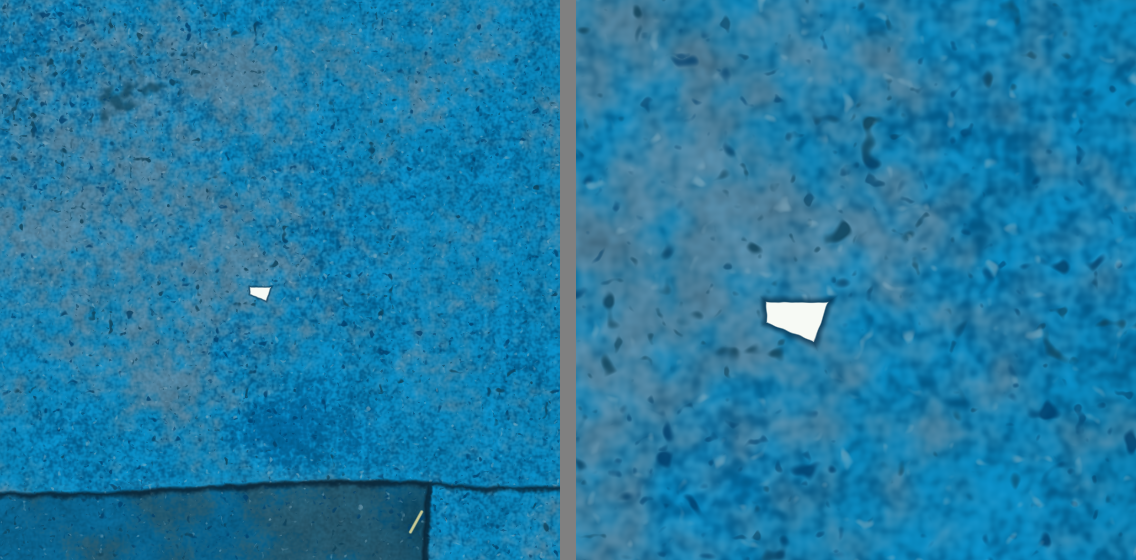
Left: the whole. Right: its middle third, enlarged.
Reproduce this texture procedurally as a WebGL 2 fragment shader.

```glsl
#version 300 es
precision highp float;
uniform vec2 u_resolution;
out vec4 fragColor;

#define BLUE vec3(0.035, 0.515, 0.72)
#define DEEP_BLUE vec3(0.01, 0.41, 0.62)
#define WORN_GREY vec3(0.345, 0.505, 0.60)
#define DARK_TEAL vec3(0.05, 0.25, 0.34)
#define NAVY vec3(0.0, 0.25, 0.43)
#define GAP_COLOUR vec3(0.03, 0.14, 0.21)
#define PALE vec3(0.55, 0.70, 0.77)
#define GRAIN_CONTRAST 0.16
#define SPECK_SCALE 58.0
#define SPECK_LEVEL 0.52
#define WEAR 0.88
#define JOINT_X 0.762

// Gradient noise, about -1 to 1
vec2 gradient(vec2 cell) {
    vec3 h = fract(cell.xyx * vec3(0.1031, 0.1030, 0.0973));
    h += dot(h, h.yzx + 33.33);
    float angle = 6.2832 * fract((h.x + h.y) * h.z);
    return vec2(cos(angle), sin(angle));
}
float noise(vec2 p) {
    vec2 i = floor(p), f = p - i, e = vec2(1.0, 0.0);
    vec2 u = f * f * f * (f * (f * 6.0 - 15.0) + 10.0);
    float low = mix(dot(gradient(i), f), dot(gradient(i + e), f - e), u.x);
    float high = mix(dot(gradient(i + e.yx), f - e.yx), dot(gradient(i + 1.0), f - 1.0), u.x);
    return 1.4 * mix(low, high, u.y);
}
float fbm(vec2 p) {
    float sum = 0.0, amplitude = 0.8;
    for (int i = 0; i < 3; i++) {
        sum += amplitude * noise(p);
        p = mat2(1.6, 1.2, -1.2, 1.6) * p + 7.3;
        amplitude *= 0.5;
    }
    return sum;
}

// Soft spot, line segment and four-sided chip
float blob(vec2 p, vec2 centre, vec2 radius) {
    vec2 d = (p - centre) / radius;
    return exp(-dot(d, d));
}
float segment(vec2 p, vec2 a, vec2 b) {
    vec2 ab = b - a;
    return length(p - a - ab * clamp(dot(p - a, ab) / dot(ab, ab), 0.0, 1.0));
}
float chipDistance(vec2 q) {
    float sides = max(-q.x - 0.016, dot(q, vec2(0.945, -0.33)) - 0.0155);
    return max(sides, max(q.y - 0.0105, dot(q, vec2(-0.39, -0.92)) - 0.0073));
}

void main() {
    vec2 p = gl_FragCoord.xy / u_resolution;
    float px = 1.0 / min(u_resolution.x, u_resolution.y);
    vec2 q = p + 0.003 * vec2(noise(p * 70.0), noise(p * 70.0 + 19.0));

    // Painted surface: broad tone and fine grain
    float patches = fbm(p * 4.0 + 3.0);
    float fine = noise(q * 95.0 + 5.0) + 0.8 * noise(p * 170.0);
    float grain = 0.4 * noise(q * 36.0) + 0.5 * fine;
    float shade = blob(p, vec2(0.41, 0.39), vec2(0.06, 0.08)) + blob(p, vec2(0.49, 0.23), vec2(0.12, 0.07));
    float corner = blob(p, vec2(0.10, 0.90), vec2(0.30, 0.20));
    float tone = 0.52 + 0.55 * grain + 0.3 * patches - 0.5 * shade - 0.2 * corner;
    vec3 colour = mix(DEEP_BLUE, BLUE, smoothstep(0.0, 0.6, tone));

    // Worn grey areas with mottled borders
    float worn = 0.6 * blob(p, vec2(0.12, 0.62), vec2(0.32, 0.22))
               + 0.7 * blob(p, vec2(0.38, 0.86), vec2(0.11, 0.08))
               + 0.5 * blob(p, vec2(0.53, 0.54), vec2(0.14, 0.12))
               + 0.5 * blob(p, vec2(0.31, 0.32), vec2(0.08, 0.06));
    worn += 0.4 * noise(q * 18.0 + 11.0) + 0.45 * noise(q * 45.0 + 17.0) + 0.2 * fine;
    worn += 0.6 * patches - 0.08 - 0.5 * shade + 0.15 * corner;
    colour = mix(colour, WORN_GREY, WEAR * smoothstep(-0.3, 0.85, worn));

    // Lower course, dirtier left of the joint
    float seamY = 0.120 + 0.022 * smoothstep(0.1, 0.6, p.x) - 0.012 * smoothstep(0.72, 0.9, p.x)
                + 0.003 * noise(p * vec2(30.0, 3.0));
    float jointX = JOINT_X + 0.003 * noise(vec2(4.0, p.y * 35.0)) + 0.05 * (p.y - 0.06);
    float below = smoothstep(0.003, -0.003, p.y - seamY);
    float dirty = below * smoothstep(0.003, -0.003, p.x - jointX);
    float grime = fbm(p * 9.0 + 21.0) + 0.7 * grain + 1.4 * p.x;
    vec3 brick = mix(vec3(0.03, 0.38, 0.55), vec3(0.14, 0.33, 0.41), smoothstep(0.0, 1.0, grime));
    brick = mix(brick, DARK_TEAL, 0.8 * blob(p, vec2(0.74, 0.06), vec2(0.04, 0.09)));
    colour = mix(colour, brick, 0.92 * dirty);
    colour *= 1.0 + GRAIN_CONTRAST * grain + 0.06 * noise(p * 13.0 + 90.0);

    // Ragged dark stain, clustered pits and crumbs
    vec2 tilted = mat2(0.87, -0.5, 0.5, 0.87) * (p - vec2(0.225, 0.83));
    float stain = 0.9 * blob(tilted, vec2(0.0), vec2(0.085, 0.035));
    stain += 0.35 * noise(q * 24.0) + 0.4 * noise(q * 55.0 + 8.0);
    colour = mix(colour, DARK_TEAL, 0.7 * smoothstep(0.42, 0.95, stain));
    float crowding = 0.22 * fbm(p * 7.0 + 40.0) + 0.1 * shade + 0.12 * corner;
    float pits = noise(q * SPECK_SCALE + 31.0) + 0.4 * noise(q * 115.0) + crowding;
    float crumbs = noise(q * 105.0 + 64.0) + 0.3 * noise(p * 200.0) + crowding;
    float pitMask = smoothstep(SPECK_LEVEL, SPECK_LEVEL + 0.4, pits);
    pitMask = max(pitMask, 0.7 * smoothstep(0.55, 0.9, crumbs));
    vec3 pitColour = mix(NAVY, DARK_TEAL, smoothstep(-0.2, 0.4, noise(p * 14.0) + 0.4 * worn));
    colour = mix(colour, pitColour, 0.8 * pitMask);

    // Pale flecks, denser along the slab edge
    float edge = exp(-abs(p.y - seamY - 0.008) * 150.0) * smoothstep(-0.5, 0.6, noise(p * 16.0));
    float flecks = noise(q * 80.0 + 57.0) + 0.3 * noise(p * 160.0) + 0.35 * edge;
    colour = mix(colour, PALE, 0.5 * smoothstep(0.52, 0.95, flecks) + 0.15 * edge);

    // Shadowed gaps with soft, uneven borders
    float depth = seamY - p.y + 0.003 * grain;
    float width = 0.011 + 0.005 * noise(vec2(p.x * 22.0, 6.4));
    float gap = smoothstep(-0.004, 0.004, depth) * smoothstep(width + 0.004, width - 0.008, depth);
    float joint = below * smoothstep(0.009, 0.002, abs(p.x - jointX + 0.002 * grain));
    colour = mix(colour, GAP_COLOUR, 0.85 * max(gap, joint));

    // White chip with a dark rim, and a straw
    float chip = chipDistance(p - vec2(0.463, 0.476)) + 0.001 * grain;
    colour = mix(colour, NAVY * 0.6, 0.65 * smoothstep(0.005, 0.0, chip));
    colour = mix(colour, vec3(0.97, 0.98, 0.96), smoothstep(px, -px, chip));
    float straw = segment(p, vec2(0.733, 0.050), vec2(0.753, 0.086)) - 0.0025;
    colour = mix(colour, vec3(0.78, 0.79, 0.58), smoothstep(px, -px, straw));
    fragColor = vec4(colour, 1.0);
}
```
